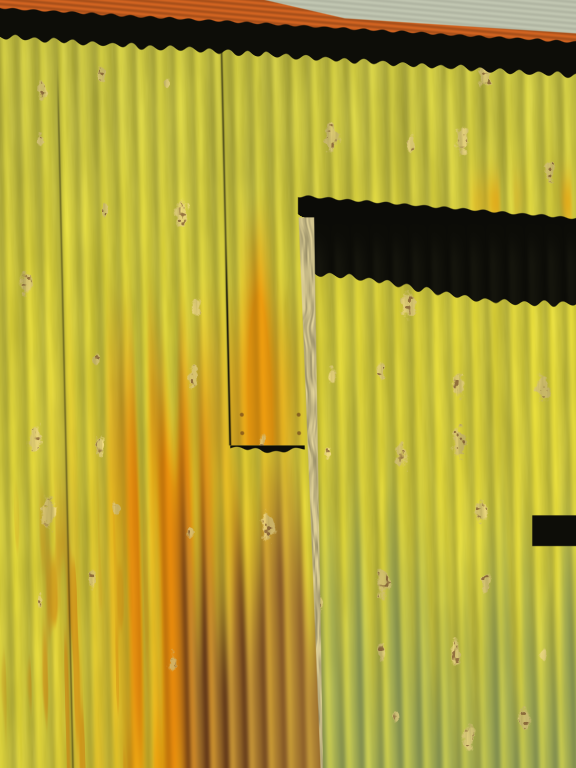
Reproduce this texture procedurally as a WebGL 1 fragment shader.

```glsl
precision highp float;
uniform vec2 u_resolution;

const float PITCH = 0.0252;
const float LEAN = 0.022;
const float SCALLOP = 0.0032;
const float FLAKE_CELL = 0.094;
const float PANEL_LEFT = 0.287;
const float PANEL_END = 0.58;
const vec3 RIDGE = vec3(0.88, 0.84, 0.23);
const vec3 GROOVE = vec3(0.72, 0.70, 0.22);
const vec3 OLIVE = vec3(0.73, 0.72, 0.26);
const vec3 AMBER = vec3(0.90, 0.62, 0.05);
const vec3 ORANGE = vec3(0.86, 0.49, 0.03);
const vec3 BROWN = vec3(0.38, 0.21, 0.10);
const vec3 TAN = vec3(0.70, 0.50, 0.22);
const vec3 TEAL = vec3(0.54, 0.61, 0.36);
const vec3 FLAKE = vec3(0.84, 0.76, 0.48);
const vec3 BLACK = vec3(0.05, 0.05, 0.03);
const vec3 WOOD = vec3(0.78, 0.73, 0.53);
const vec3 ROOF_RUST = vec3(0.78, 0.37, 0.12);
const vec3 ZINC = vec3(0.74, 0.76, 0.68);

float hash(vec2 p) {
  return fract(sin(dot(p, vec2(127.1, 311.7))) * 43758.5453);
}

float noise(vec2 p) {
  vec2 i = floor(p), f = fract(p);
  f = f * f * (3.0 - 2.0 * f);
  return mix(mix(hash(i), hash(i + vec2(1, 0)), f.x),
             mix(hash(i + vec2(0, 1)), hash(i + 1.0), f.x), f.y);
}

float fbm(vec2 p) {
  float sum = 0.0, amp = 0.5;
  for (int i = 0; i < 4; i++) {
    sum += amp * noise(p);
    p = p * 2.03 + 17.0;
    amp *= 0.5;
  }
  return sum;
}

// Antialiased step: 1 where v is positive
float inside(float v) {
  float w = 0.9 / u_resolution.y;
  return smoothstep(-w, w, v);
}

float band(float v, float lo, float hi) {
  return inside(v - lo) * inside(hi - v);
}

float bell(float v, float centre, float width) {
  float t = (v - centre) / width;
  return exp(-t * t);
}

// Peeled paint: x = coverage, y = dark crumbs
vec2 flakes(vec2 p) {
  vec2 cell = floor(p / FLAKE_CELL);
  vec2 jitter = vec2(hash(cell + 11.3), hash(cell + 29.1)) - 0.5;
  vec2 q = (fract(p / FLAKE_CELL) - 0.5 - 0.5 * jitter) * FLAKE_CELL;
  float size = mix(0.009, 0.021, hash(cell + 41.0));
  float r = length(q * vec2(1.8, 0.9)) / size + 1.3 * (fbm(p * 130.0) - 0.5);
  float crumb = smoothstep(0.62, 0.85, noise(p * 240.0));
  return step(hash(cell + 3.7), 0.48) * vec2(1.0 - smoothstep(0.5, 0.85, r),
    crumb * (1.0 - smoothstep(0.4, 0.7, r)));
}

void main() {
  vec2 p = gl_FragCoord.xy / u_resolution.y;
  float x = p.x, d = 1.0 - p.y;  // d is depth below the top
  float s = x - LEAN * d;        // position across the leaning sheets
  float phase = 6.28318 * s / PITCH;
  float shade = 0.5 + 0.5 * sin(phase + 0.5 * sin(phase));
  float wave = SCALLOP * sin(phase) + 0.003 * (noise(p * 90.0) - 0.5);
  float streak = noise(vec2(s * 75.0, d * 2.5));
  float fine = fbm(vec2(s * 170.0, d * 12.0));
  float drift = streak - 0.5;

  // Region masks
  float postX = 0.391 + 0.028 * d;
  float right = inside(x - postX) * inside(d - 0.28);
  float panel = inside(s - PANEL_LEFT) * inside(postX - x) * inside(PANEL_END - d);
  float left = (1.0 - right) * (1.0 - panel);

  // Painted corrugation
  vec3 col = mix(GROOVE, RIDGE, shade);
  float aged = 1.0 - smoothstep(0.10, 0.45, d);
  col = mix(col, OLIVE * (0.9 + 0.22 * shade), aged * 0.65);
  col *= 0.97 + 0.16 * (fbm(vec2(s * 25.0, d * 7.0)) - 0.42);
  col += 0.07 * (fine - 0.45);

  // Rust running down the left wall
  float rust = left * smoothstep(0.4, 0.72, d + 0.2 * drift);
  rust *= bell(s, 0.19, 0.08) + 0.35 * bell(s, 0.3, 0.08);
  rust *= 0.35 + 0.65 * smoothstep(0.2, 0.7, streak + 0.2 * shade);
  vec3 rustTone = mix(AMBER, ORANGE, smoothstep(0.4, 0.8, streak));
  col = mix(col, rustTone * (0.9 + 0.15 * shade), min(rust, 0.92));
  float trickle = smoothstep(0.62, 0.85, noise(vec2(s * 150.0, d * 9.0)));
  trickle *= left * bell(s, 0.07, 0.09) * smoothstep(0.58, 0.8, d);
  col = mix(col, ORANGE * 0.92, 0.5 * trickle);
  float burn = left * smoothstep(0.6, 0.88, d + 0.22 * drift);
  burn *= smoothstep(0.205, 0.232, s);
  float char = (1.0 - shade) * (1.0 - 0.55 * smoothstep(0.27, 0.38, s));
  col = mix(col, mix(TAN, BROWN, char), burn * (0.92 - 0.4 * shade * streak));

  // Rust on the hanging panel
  float stain = bell(s, 0.327, 0.016) * smoothstep(0.22, 0.42, d + 0.1 * drift);
  stain += 0.5 * smoothstep(0.34, 0.52, d) * smoothstep(0.4, 0.35, s);
  col = mix(col, mix(AMBER, ORANGE, 0.5) * (0.9 + 0.16 * shade), panel * min(stain, 0.9));

  // Blue-green weathering and rust above the opening
  float teal = right * smoothstep(0.6, 1.02, d + 0.35 * drift);
  col = mix(col, TEAL * (0.9 + 0.25 * shade), teal * (0.85 - 0.4 * shade));
  float lintel = bell(d, 0.265, 0.035) * smoothstep(0.58, 0.65, x) * inside(0.29 - d);
  col = mix(col, AMBER, 0.7 * lintel * smoothstep(0.3, 0.7, streak));

  // Flaking paint
  vec2 flake = flakes(p);
  col = mix(col, FLAKE * (0.8 + 0.45 * fine), flake.x * 0.8);
  col = mix(col, BROWN, flake.y * 0.6);

  // Seams, bolts and panel shadow
  col *= 1.0 - 0.35 * bell(s, 0.073, 0.0014) * smoothstep(0.06, 0.18, d);
  float side = bell(s, PANEL_LEFT, 0.0015) * inside(PANEL_END - d);
  col = mix(col, BLACK, side * mix(0.55, 0.9, smoothstep(0.3, 0.4, d)));
  float gap = 0.003 + 0.006 * bell(s, 0.345, 0.025) + 0.5 * wave;
  col = mix(col, BLACK, band(d, PANEL_END, PANEL_END + gap) * band(s, PANEL_LEFT, 0.384));
  vec2 bolt = vec2(abs(s - 0.34) - 0.037, abs(d - 0.552) - 0.012);
  col = mix(col, BROWN, 0.6 * inside(0.0025 - length(bolt)));

  // Dark opening and small window
  float sill = 0.355 + 0.04 * smoothstep(0.38, 0.7, x) + wave;
  float top = 0.255 + 0.08 * (x - 0.388) + 0.4 * wave;
  float jamb = mix(0.388, 0.408, smoothstep(0.278, 0.29, d));
  float hole = band(d, top, sill) * inside(x - jamb);
  col = mix(col, BLACK * (0.9 + 0.7 * shade * smoothstep(0.29, 0.35, d)), hole);
  col = mix(col, BLACK, band(d, 0.671, 0.711) * inside(x - 0.693));

  // Tapering timber post
  float halfWidth = mix(0.0135, 0.0015, d);
  float grain = noise(vec2((x - postX) * 420.0 + 3.0 * noise(p * 35.0), d * 45.0));
  float post = inside(halfWidth - abs(x - postX)) * inside(d - 0.283);
  col = mix(col, WOOD * (0.78 + 0.36 * grain), post);

  // Eave shadow and roof
  col = mix(col, BLACK, inside(0.048 + 0.068 * x + wave - d));
  float eave = 0.0105 + 0.059 * x + 0.4 * wave;
  float zincEdge = min(0.23 * (x - 0.345), 0.024 + 0.065 * (x - 0.45));
  float ribs = 0.5 + 0.5 * sin((d - 0.09 * x) * 900.0);
  vec3 roof = ROOF_RUST * (0.85 + 0.2 * ribs);
  roof = mix(roof, ZINC * (0.94 + 0.08 * ribs), inside(zincEdge - d));
  col = mix(col, roof, inside(eave - d));

  gl_FragColor = vec4(col, 1.0);
}
```
